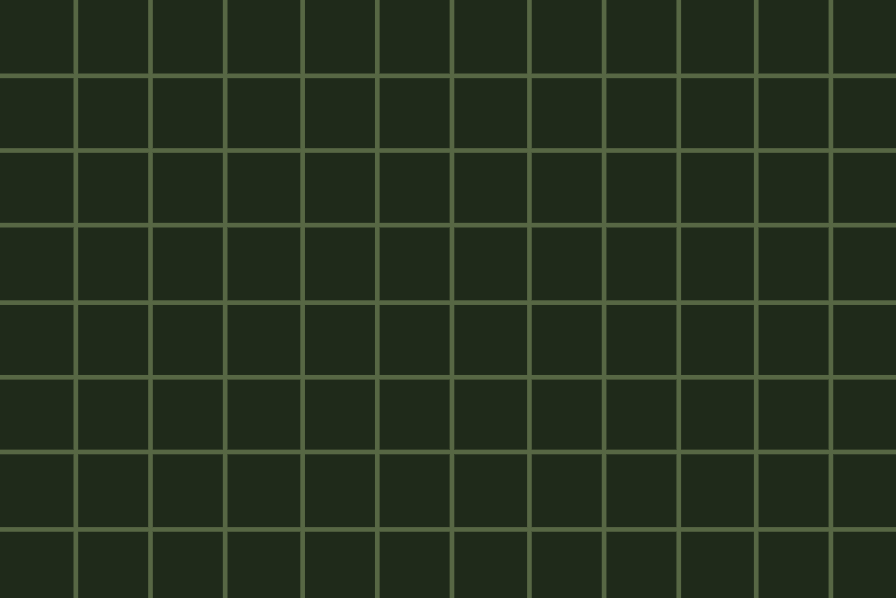
Give the GLSL for this pattern, as a Shadertoy shader.

```glsl
// Thin sage-green square grid on a dark green ground, with every third cell slightly wider.

const float UNITS_ACROSS = 768.0;  // layout units along the canvas width
const float CELL = 64.0;           // regular distance between lines
const float EXTRA = 2.4;           // added to every third cell
const float FIRST_LINE = 65.0;     // first line from the left and top edges
const float LINE_WIDTH = 4.0;

const vec3 GROUND = vec3(0.122, 0.166, 0.102);
const vec3 LINE = vec3(0.342, 0.402, 0.266);

// Distance along one axis to the nearest grid line
float lineDistance(float position) {
    float offset = position - FIRST_LINE;
    if (offset < -0.5 * CELL) return -offset;  // no line on the outer edge
    float local = mod(offset, 3.0 * CELL + EXTRA);
    float index = min(floor(local / CELL + 0.5), 3.0);
    float nearest = index * CELL + EXTRA * step(2.5, index);
    return abs(local - nearest);
}

// Share of a pixel covered by a line
float lineCoverage(float dist, float width, float pixel) {
    return clamp((0.5 * width - dist) / pixel + 0.5, 0.0, 1.0);
}

void mainImage(out vec4 fragColor, in vec2 fragCoord) {
    // Layout coordinates, measured from the top left
    float pixel = UNITS_ACROSS / iResolution.x;
    vec2 p = vec2(fragCoord.x, iResolution.y - fragCoord.y) * pixel;

    float vertical = lineCoverage(lineDistance(p.x), LINE_WIDTH, pixel);
    float horizontal = lineCoverage(lineDistance(p.y), LINE_WIDTH, pixel);

    fragColor = vec4(mix(GROUND, LINE, max(vertical, horizontal)), 1.0);
}
```
